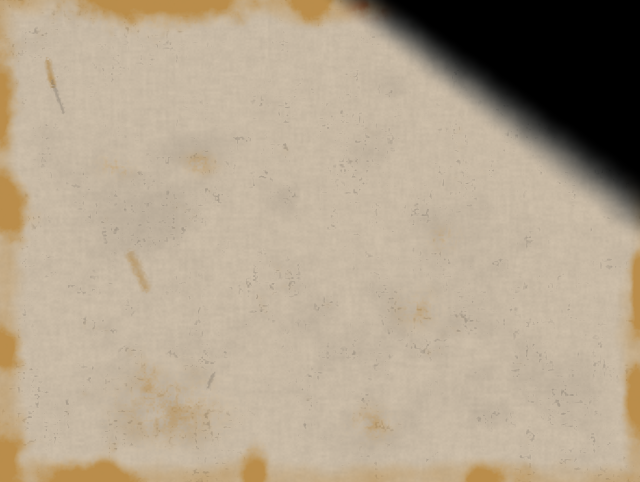
This texture is drawn by a Shadertoy shader. Its source:

```glsl
// Aged beige cloth-paper with ochre stains along its rim, faint grey mottling
// and a soft black shadow over the upper right corner. Built from value noise,
// elliptical stain masks, line segments and a wedge-shaped shadow ramp.

const vec3 PAPER = vec3(0.785, 0.727, 0.645);
const vec3 OCHRE = vec3(0.725, 0.545, 0.275);
const vec3 GREY  = vec3(0.50, 0.465, 0.42);
const vec3 RUST  = vec3(0.46, 0.22, 0.10);
const float WEAVE_SCALE = 150.0;
const float WEAVE_DEPTH = 0.028;
const float MOTTLE_DEPTH = 0.17;
const float FLECK_DEPTH = 0.36;
const float RIM_WIDTH = 0.045;
// Shadow boundaries: x where each meets the top, then its downward slope
const vec2 SHADOW_START = vec2(0.664, 0.783);
const vec2 SHADOW_FULL  = vec2(0.828, 0.712);

// Stains: centre xy, radii zw, in canvas heights
const int RIM_COUNT = 11;
const vec4 RIM_STAINS[RIM_COUNT] = vec4[RIM_COUNT](
    vec4(0.336, 1.00, 0.20, 0.055), vec4(0.645, 1.00, 0.045, 0.045),
    vec4(0.00, 0.79, 0.035, 0.13),  vec4(0.01, 0.575, 0.05, 0.075),
    vec4(0.005, 0.27, 0.038, 0.05), vec4(0.00, 0.04, 0.05, 0.075),
    vec4(0.19, 0.01, 0.10, 0.045),  vec4(0.53, 0.02, 0.03, 0.06),
    vec4(1.01, 0.00, 0.055, 0.04),  vec4(1.325, 0.16, 0.032, 0.09),
    vec4(1.325, 0.40, 0.02, 0.10));
const int SPOT_COUNT = 7;
const vec4 SPOTS[SPOT_COUNT] = vec4[SPOT_COUNT](
    vec4(0.35, 0.15, 0.09, 0.06),    vec4(0.31, 0.20, 0.025, 0.05),
    vec4(0.865, 0.36, 0.035, 0.03),  vec4(0.77, 0.12, 0.04, 0.03),
    vec4(0.925, 0.505, 0.03, 0.02),  vec4(0.415, 0.66, 0.03, 0.02),
    vec4(0.24, 0.655, 0.03, 0.02));
const int SMUDGE_COUNT = 9;
const vec4 SMUDGES[SMUDGE_COUNT] = vec4[SMUDGE_COUNT](
    vec4(0.92, 0.52, 0.11, 0.09), vec4(0.74, 0.68, 0.09, 0.05),
    vec4(0.31, 0.54, 0.07, 0.06), vec4(1.17, 0.21, 0.08, 0.08),
    vec4(0.58, 0.59, 0.08, 0.05), vec4(0.85, 0.37, 0.08, 0.05),
    vec4(0.45, 0.69, 0.10, 0.04), vec4(0.76, 0.10, 0.10, 0.06),
    vec4(0.37, 0.14, 0.12, 0.08));

float hash(vec2 p) {
    return fract(sin(dot(p, vec2(127.1, 311.7))) * 43758.5453);
}

float noise(vec2 p) {
    vec2 i = floor(p), f = fract(p);
    f = f * f * (3.0 - 2.0 * f);
    return mix(mix(hash(i), hash(i + vec2(1, 0)), f.x),
               mix(hash(i + vec2(0, 1)), hash(i + vec2(1, 1)), f.x), f.y);
}

float fbm(vec2 p) {
    float sum = 0.0, amp = 0.5;
    for (int i = 0; i < 5; i++) {
        sum += amp * noise(p);
        p = mat2(1.6, 1.2, -1.2, 1.6) * p + 7.3;
        amp *= 0.5;
    }
    return sum / 0.97;
}

float blob(vec2 p, vec4 stain) {
    vec2 d = (p - stain.xy) / stain.zw;
    return exp(-dot(d, d));
}

float segment(vec2 p, vec2 a, vec2 b, float width) {
    vec2 pa = p - a, ba = b - a;
    float h = clamp(dot(pa, ba) / dot(ba, ba), 0.0, 1.0);
    return smoothstep(width, 0.0, length(pa - ba * h));
}

void mainImage(out vec4 fragColor, in vec2 fragCoord) {
    vec2 p = fragCoord / iResolution.y;
    float aspect = iResolution.x / iResolution.y;

    // Noise at several scales; threads run along both axes
    float broad = fbm(p * 6.0);
    float ragged = fbm(p * 22.0 + 31.0);
    float warp = noise(p * vec2(WEAVE_SCALE, WEAVE_SCALE * 0.28));
    float weft = noise(p * vec2(WEAVE_SCALE * 0.28, WEAVE_SCALE) + 50.0);
    float grain = noise(p * 260.0);

    // Gather the stain masks
    float rim = 0.0, spots = 0.0, smudge = 0.0;
    for (int i = 0; i < RIM_COUNT; i++) rim = max(rim, blob(p, RIM_STAINS[i]));
    for (int i = 0; i < SPOT_COUNT; i++) spots = max(spots, blob(p, SPOTS[i]));
    for (int i = 0; i < SMUDGE_COUNT; i++) smudge = max(smudge, blob(p, SMUDGES[i]));

    // Cloth with soft grey mottling
    vec3 col = PAPER * (1.0 + WEAVE_DEPTH * (warp + weft + grain - 1.5));
    float mottle = smoothstep(0.40, 0.75, broad * 0.5 + ragged * 0.35 + smudge * 0.22);
    col = mix(col, GREY, MOTTLE_DEPTH * mottle);

    // Small thread-like flecks, denser inside the smudges
    float thread = max(warp, weft) * 0.6 + grain * 0.4;
    float flecks = smoothstep(0.68, 0.92, thread) * smoothstep(0.46, 0.7, ragged + smudge * 0.13);
    col = mix(col, GREY * 0.9, FLECK_DEPTH * flecks);

    // Ochre rim and scattered spots
    float border = min(min(p.x, aspect - p.x), min(p.y, 1.0 - p.y));
    float band = smoothstep(RIM_WIDTH, 0.0, border + (broad - 0.5) * 0.09);
    float stain = smoothstep(0.18, 0.95, rim + (ragged - 0.5) * 0.75 + (thread - 0.5) * 0.15);
    col = mix(col, OCHRE, clamp(0.9 * stain + 0.36 * band * (0.5 + ragged), 0.0, 0.95));
    col = mix(col, OCHRE, 0.5 * spots * smoothstep(0.38, 0.7, ragged * 0.6 + thread * 0.4));

    // Slanted scratches
    vec2 q = p + (vec2(ragged, grain) - 0.5) * 0.012;
    float scratch = segment(q, vec2(0.098, 0.871), vec2(0.110, 0.825), 0.011)
                  + segment(q, vec2(0.270, 0.470), vec2(0.300, 0.405), 0.017) * 0.8;
    float hairline = segment(q, vec2(0.108, 0.83), vec2(0.130, 0.77), 0.006)
                   + segment(q, vec2(0.443, 0.225), vec2(0.431, 0.193), 0.006);
    col = mix(col, OCHRE * 0.92, 0.75 * min(scratch, 1.0) * (0.45 + 0.55 * thread));
    col = mix(col, GREY, 0.4 * hairline);

    // Shadow ramp between two slanted lines, cool in its darker half
    float lit = 1.0 - SHADOW_START.y * (p.x - SHADOW_START.x);
    float dark = 1.0 - SHADOW_FULL.y * (p.x - SHADOW_FULL.x);
    float ramp = clamp((p.y - lit) / (dark - lit) + (ragged - 0.5) * 0.08, 0.0, 1.0);
    float rust = blob(p, vec4(0.77, 0.985, 0.035, 0.022));
    col = mix(col, RUST * 1.5, 0.8 * rust * smoothstep(0.25, 0.6, ragged));
    float shade = smoothstep(0.0, 1.0, ramp);
    col *= 1.0 - shade;
    col += vec3(-0.02, 0.0, 0.02) * 4.0 * shade * (1.0 - shade) * (1.0 - rust);

    fragColor = vec4(clamp(col, 0.0, 1.0), 1.0);
}
```
